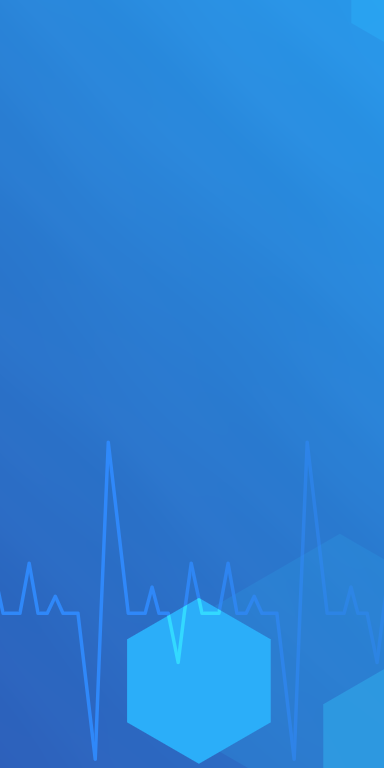
This background is drawn by a WebGL 2 fragment shader. Its source:

```glsl
#version 300 es
precision highp float;
// Blue diagonal gradient with translucent hexagons and a repeating pulse trace.
// The trace is the distance to a polyline built from spikes on a baseline;
// lengths are in percent of the canvas width.

uniform vec2 u_resolution;
out vec4 fragColor;

const vec3 LOW_BLUE  = vec3(0.176, 0.375, 0.730);
const vec3 MID_BLUE  = vec3(0.165, 0.480, 0.815);
const vec3 HIGH_BLUE = vec3(0.160, 0.600, 0.920);
const vec3 VEIL_BLUE = vec3(0.170, 0.620, 0.900);
const vec3 EDGE_BLUE = vec3(0.180, 0.615, 0.890);
const vec3 SKY_BLUE  = vec3(0.165, 0.665, 0.960);
const vec3 HEX_BLUE  = vec3(0.170, 0.682, 0.975);
const vec3 LINE_BLUE = vec3(0.185, 0.540, 0.990);
const vec3 LINE_CYAN = vec3(0.200, 0.850, 1.000);

// Hexagons: centre and circumradius
const vec3 MAIN_HEX   = vec3(51.8, 22.7, 21.6);
const vec3 VEIL_HEX   = vec3(88.5, 23.6, 37.4);
const vec3 CORNER_HEX = vec3(106.7, 3.6, 26.0);
const vec3 TOP_HEX    = vec3(109.5, 204.4, 20.8);

// Pulse trace
const float BASELINE = 40.3;
const float PERIOD = 51.8;
const float PHASE = 2.9;
const float HALF_WIDTH = 0.45;
const float STREAK_STRENGTH = 0.012;

// Spikes: start, tip, end, height
const int SPIKE_COUNT = 7;
const vec4 SPIKES[SPIKE_COUNT] = vec4[](
    vec4(2.3, 4.7, 7.0, 13.0),
    vec4(9.4, 11.5, 13.5, 4.4),
    vec4(17.4, 21.9, 23.4, -38.0),
    vec4(23.4, 25.3, 30.5, 44.5),
    vec4(34.9, 36.7, 38.5, 6.8),
    vec4(40.9, 43.5, 45.1, -12.8),
    vec4(45.1, 46.9, 49.7, 13.0));

vec2 hashGradient(vec2 cell) {
    float h = fract(sin(dot(cell, vec2(127.1, 311.7))) * 43758.5);
    return vec2(cos(6.2832 * h), sin(6.2832 * h));
}

float gradientNoise(vec2 p) {
    vec2 i = floor(p), f = fract(p);
    vec2 u = f * f * f * (f * (f * 6.0 - 15.0) + 10.0);
    vec2 e = vec2(1.0, 0.0);
    float a = dot(hashGradient(i), f);
    float b = dot(hashGradient(i + e.xy), f - e.xy);
    float c = dot(hashGradient(i + e.yx), f - e.yx);
    float d = dot(hashGradient(i + e.xx), f - e.xx);
    return mix(mix(a, b, u.x), mix(c, d, u.x), u.y);
}

// Signed distance to a hexagon with a vertex at the top
float hexagon(vec2 p, vec3 hex) {
    vec2 q = abs(p - hex.xy);
    return max(q.x, dot(q, vec2(0.5, 0.8660))) - 0.8660 * hex.z;
}

float segment(vec2 p, vec2 a, vec2 b) {
    vec2 ab = b - a;
    float t = clamp(dot(p - a, ab) / max(dot(ab, ab), 1e-4), 0.0, 1.0);
    return length(p - a - ab * t);
}

float pulseTrace(vec2 p) {
    vec2 q = vec2(mod(p.x - PHASE, PERIOD), p.y - BASELINE);
    vec2 last = vec2(0.0);
    float d = 1e3;
    for (int i = 0; i < SPIKE_COUNT; i++) {
        vec4 s = SPIKES[i];
        vec2 start = vec2(s.x, 0.0), tip = s.yw, end = vec2(s.z, 0.0);
        d = min(d, segment(q, last, start));
        d = min(d, min(segment(q, start, tip), segment(q, tip, end)));
        last = end;
    }
    return min(d, segment(q, last, vec2(PERIOD, 0.0))) - HALF_WIDTH;
}

void main() {
    float pixel = 100.0 / u_resolution.x;
    vec2 p = gl_FragCoord.xy * pixel;

    // Diagonal gradient with faint streaks along its bands
    float rise = (p.x + p.y) / 300.0;
    vec3 color = mix(LOW_BLUE, MID_BLUE, clamp(rise * 2.0, 0.0, 1.0));
    color = mix(color, HIGH_BLUE, clamp(rise * 2.0 - 1.0, 0.0, 1.0));
    color += STREAK_STRENGTH * gradientNoise(vec2((p.x + p.y) / 18.0, (p.x - p.y) / 90.0));

    // Coverage of every shape
    vec4 hexes = vec4(hexagon(p, VEIL_HEX), hexagon(p, CORNER_HEX),
                      hexagon(p, TOP_HEX), hexagon(p, MAIN_HEX));
    vec4 cover = clamp(0.5 - hexes / pixel, 0.0, 1.0);
    float line = clamp(0.5 - pulseTrace(p) / pixel, 0.0, 1.0);

    // Back hexagons, fading trace, then the bright hexagon
    color = mix(color, VEIL_BLUE, 0.25 * cover.x);
    color = mix(color, EDGE_BLUE, 0.85 * cover.y);
    color = mix(color, SKY_BLUE, 0.6 * cover.z);
    float fade = mix(0.95, 0.4, smoothstep(30.0, 100.0, p.x));
    color = mix(color, LINE_BLUE, line * fade);
    color = mix(color, mix(HEX_BLUE, LINE_CYAN, line), cover.w);

    fragColor = vec4(color, 1.0);
}
```
